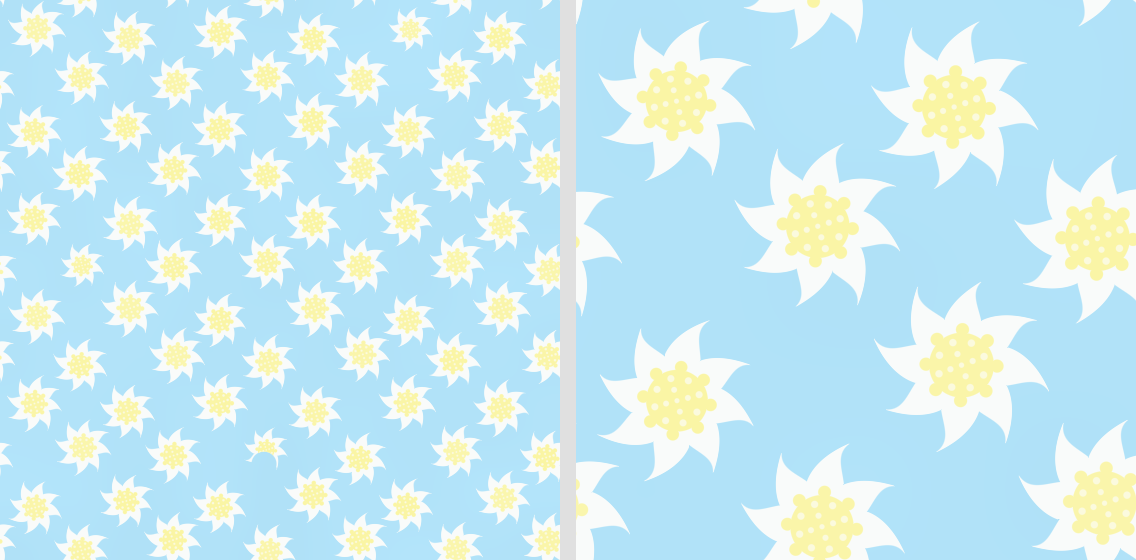
Left, the full canvas; right, a detail of the centre.
This pattern is drawn by a Shadertoy shader. Its source:

```glsl
// Half-drop field of curled eight-petal daisies on pale blue, tiling seamlessly.

const float REPEATS = 6.0;                 // cells across and down, two flowers each
const float RADIUS = 0.305;                // petal tip radius, in cells
const float PETALS = 8.0;
const float PETAL_WIDTH = 0.24;            // half width, in flower radii
const float LEAN = 0.08;                   // clockwise turn of the whole flower
const float CURL = 0.9;                    // clockwise bend of the petal tips
const float DISC = 0.37;                   // yellow heart, in flower radii
const float SWAY = 0.035;                  // alternating vertical shift, in cells
const vec2 JITTER = vec2(0.025, 0.035);    // random shift, in cells
const vec2 FIRST = vec2(0.375, 0.63);      // the two flower places in a cell
const vec2 SECOND = vec2(0.875, 0.15);
const vec2 STUNTED_A = vec2(0.0, 3.0);     // cells holding a small flower
const vec2 STUNTED_B = vec2(4.0, 5.0);
const vec2 BITTEN = vec2(2.0, 1.0);        // cell holding a half-formed flower

const vec3 SKY = vec3(0.695, 0.888, 0.975);
const vec3 PETAL = vec3(0.975, 0.985, 0.98);
const vec3 YELLOW = vec3(0.98, 0.96, 0.64);
const vec3 CREAM = vec3(0.985, 0.98, 0.87);
const float TAU = 6.2831853;

vec2 hash22(vec2 p) {
    vec3 q = fract(p.xyx * vec3(0.1031, 0.1030, 0.0973));
    q += dot(q, q.yzx + 33.33);
    return fract((q.xx + q.yz) * q.zy);
}

// Value noise that wraps after the given whole period.
float wrapNoise(vec2 p, float period) {
    vec2 i = floor(p), f = fract(p);
    f = f * f * (3.0 - 2.0 * f);
    float a = hash22(mod(i, period)).x;
    float b = hash22(mod(i + vec2(1, 0), period)).x;
    float c = hash22(mod(i + vec2(0, 1), period)).x;
    float d = hash22(mod(i + vec2(1, 1), period)).x;
    return mix(mix(a, b, f.x), mix(c, d, f.x), f.y);
}

float cover(float dist, float pixel) {
    return 1.0 - smoothstep(-0.75 * pixel, 0.75 * pixel, dist);
}

// Distance to a ring of equal dots.
float dotRing(vec2 p, float count, float phase, float ring, float size) {
    float sector = TAU / count;
    float a = atan(p.y, p.x) - phase;
    a -= sector * round(a / sector);
    return length(length(p) * vec2(cos(a), sin(a)) - vec2(ring, 0.0)) - size;
}

// Tapering petals whose axis bends clockwise towards the tip.
float petalDist(vec2 p, float seed) {
    float r = length(p), sector = TAU / PETALS;
    float bend = max(r - 0.5, 0.0);
    float a = atan(p.y, p.x) + LEAN + CURL * bend * bend;
    float k = round(a / sector);
    float reach = 1.0 + 0.08 * (hash22(vec2(mod(k, PETALS), seed * 61.0)).x - 0.5);
    float width = PETAL_WIDTH * (1.0 - smoothstep(0.45, 1.05, r / reach));
    float side = r * abs(a - k * sector) - width;
    return max(side / 1.15, r - reach);
}

void drawFlower(inout vec3 color, vec2 p, float pixel, vec2 rnd, bool bitten) {
    float turn = 0.12 * (rnd.x - 0.5);
    vec2 q = mat2(cos(turn), -sin(turn), sin(turn), cos(turn)) * p;
    float bite = bitten ? 0.55 - length(p - vec2(-0.1, -0.62)) : -1.0;

    // Petals
    color = mix(color, PETAL, cover(max(petalDist(q, rnd.y), bite), pixel));

    // Knobbed yellow heart
    float knobs = dotRing(q, PETALS, -LEAN, 0.405, 0.075);
    float heart = max(min(length(q) - DISC, knobs), bite);
    vec3 tint = mix(YELLOW, CREAM, 0.18 * rnd.y);
    color = mix(color, tint, cover(heart, pixel));

    // Pale specks
    float specks = dotRing(q, PETALS, TAU / 16.0 - LEAN, 0.275, 0.042);
    specks = min(specks, dotRing(q, 4.0, 0.3, 0.135, 0.035));
    specks = max(min(specks, length(q) - 0.03), bite);
    color = mix(color, CREAM, cover(specks, pixel));
}

void mainImage(out vec4 fragColor, in vec2 fragCoord) {
    vec2 uv = fragCoord / iResolution.xy;
    vec2 p = uv * REPEATS;
    float pixel = REPEATS / min(iResolution.x, iResolution.y);

    // Faintly mottled ground
    vec3 color = SKY + 0.014 * (wrapNoise(uv * 8.0, 8.0) - 0.5);

    // Both flowers of every neighbouring cell
    for (int y = -1; y <= 1; y++)
    for (int x = -1; x <= 1; x++)
    for (int s = 0; s < 2; s++) {
        vec2 cell = floor(p) + vec2(x, y);
        vec2 id = mod(cell, REPEATS);
        vec2 rnd = hash22(id + float(s) * 17.0 + 5.0);
        vec2 center = cell + (s == 0 ? FIRST : SECOND) + JITTER * (2.0 * rnd - 1.0);
        center.y += SWAY * (2.0 * mod(id.x + id.y, 2.0) - 1.0);

        bool bitten = s == 1 && id == BITTEN;
        bool small = bitten || (s == 1 && id == STUNTED_A) || (s == 0 && id == STUNTED_B);
        float size = RADIUS * (small ? 0.8 : 0.97 + 0.06 * rnd.y);
        vec2 local = (p - center) / size;
        if (dot(local, local) < 1.4) drawFlower(color, local, pixel / size, rnd.yx, bitten);
    }
    fragColor = vec4(color, 1.0);
}
```
